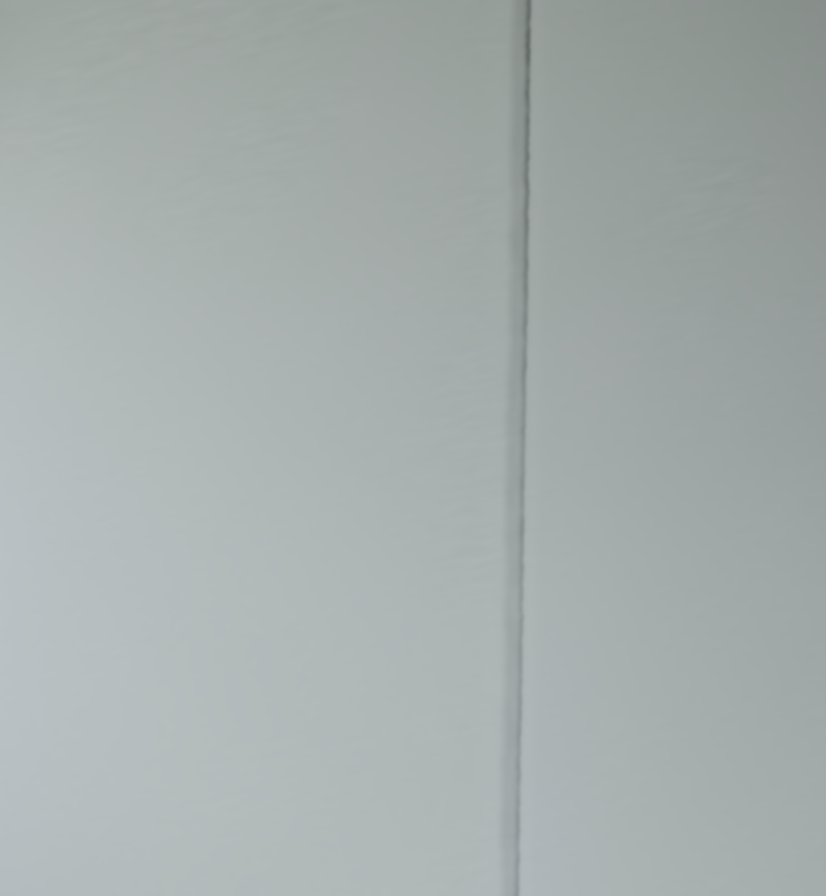
Reproduce this texture procedurally as a Shadertoy shader.

```glsl
// A pale grey-green painted wall, lit from the left, split by a vertical seam.
// Smooth light gradients carry the tone; gradient noise adds mottling and
// brush ripples, and a signed distance to the seam shapes its groove.

vec2 hashGradient(vec2 cell) {
    vec3 q = fract(cell.xyx * vec3(0.1031, 0.1030, 0.0973));
    q += dot(q, q.yzx + 33.33);
    return fract((q.xx + q.yz) * q.zy) * 2.0 - 1.0;
}

float gradientNoise(vec2 p) {
    vec2 i = floor(p), f = fract(p);
    vec2 w = f * f * f * (f * (f * 6.0 - 15.0) + 10.0);
    float a = dot(hashGradient(i), f);
    float b = dot(hashGradient(i + vec2(1, 0)), f - vec2(1, 0));
    float c = dot(hashGradient(i + vec2(0, 1)), f - vec2(0, 1));
    float d = dot(hashGradient(i + vec2(1, 1)), f - vec2(1, 1));
    return mix(mix(a, b, w.x), mix(c, d, w.x), w.y);
}

float layeredNoise(vec2 p) {
    float sum = 0.0, gain = 0.5;
    for (int i = 0; i < 4; i++) {
        sum += gain * gradientNoise(p);
        p = mat2(0.8, 0.6, -0.6, 0.8) * p * 2.03 + 7.1;
        gain *= 0.5;
    }
    return sum;
}

// Seam position across the canvas: a slight lean with a finely ragged edge.
float seamX(float y) {
    return 0.6265 + 0.0145 * y
        + 0.0016 * gradientNoise(vec2(y * 7.0, 2.5))
        + 0.0012 * gradientNoise(vec2(y * 48.0, 8.5))
        + 0.0012 * gradientNoise(vec2(y * 120.0, 4.5));
}

// Light falls off to the right and towards the top.
float wallLight(vec2 uv, float seam) {
    float y = uv.y;
    float leftEdge = 0.706 + 0.13 * y - 0.204 * y * y;
    float middle = 0.687 - 0.05 * y - 0.054 * y * y;
    float rightEdge = 0.643 - 0.055 * y - 0.063 * y * y;
    return uv.x < seam
        ? mix(leftEdge, middle, uv.x / seam)
        : mix(middle, rightEdge, (uv.x - seam) / (1.0 - seam));
}

// Fine slanted brush marks, strongest in the upper corners and beside the seam.
float brushRipples(vec2 uv, float side) {
    vec2 p = uv * vec2(0.922, 1.0);
    p.y -= 0.22 * p.x;
    float marks = gradientNoise(p * vec2(24.0, 95.0))
        + 0.7 * gradientNoise(p * vec2(45.0, 150.0) + 19.0);
    float patches = smoothstep(-0.3, 0.3, gradientNoise(p * vec2(5.0, 9.0) + 4.0));
    float upperRight = smoothstep(0.68, 1.0, uv.x) * exp(-pow((uv.y - 0.76) / 0.17, 2.0));
    float upperLeft = smoothstep(0.68, 0.92, uv.y) * smoothstep(0.65, 0.3, uv.x);
    float seamEdge = exp(-pow((side + 0.06) / 0.05, 2.0));
    return marks * patches * (0.004 + 0.022 * upperRight + 0.013 * upperLeft + 0.009 * seamEdge);
}

// Broad shaded lip on the left with a soft dark crack at its right side.
float seamRelief(float side, float y) {
    float wear = 1.0 + 0.5 * gradientNoise(vec2(y * 30.0, 5.2))
        + 0.5 * gradientNoise(vec2(y * 85.0, 1.7));
    float wobble = 0.004 * gradientNoise(vec2(y * 22.0, 6.3));
    float lip = smoothstep(-0.027, -0.012, side + wobble)
        * (1.0 - smoothstep(-0.002, 0.005, side));
    float lipShade = 0.052 + 0.02 * gradientNoise(vec2(y * 28.0, side * 60.0));
    float crack = exp(-pow(side / (side < 0.0 ? 0.0042 : 0.0032), 2.0));
    float depth = mix(0.062, 0.125, smoothstep(0.5, 0.95, y));
    float litEdge = exp(-pow((side - 0.011) / 0.008, 2.0));
    float swell = exp(-pow((side + 0.036) / 0.014, 2.0));
    return -lipShade * lip - depth * crack * wear + 0.008 * litEdge + 0.004 * swell;
}

void mainImage(out vec4 fragColor, in vec2 fragCoord) {
    vec2 uv = fragCoord / iResolution.xy;
    float seam = seamX(uv.y);
    float side = uv.x - seam;

    // Broad illumination and subtle surface variation
    float light = wallLight(uv, seam);
    light += 0.010 * layeredNoise(uv * vec2(4.0, 5.0) + 3.0);
    light += brushRipples(uv, side);
    light += 0.003 * gradientNoise(uv * vec2(70.0, 80.0));
    light -= 0.025 * exp(-uv.x * 14.0) * smoothstep(0.75, 1.0, uv.y);
    light += seamRelief(side, uv.y);

    // Cool grey body, greener above and bluer at the lower left
    float coolness = smoothstep(1.0, 0.35, uv.y);
    vec3 tint = vec3(0.0, 0.030, mix(0.016, 0.030, coolness));
    tint.b += 0.012 * exp(-uv.x * 7.0) * coolness;
    tint.b += 0.012 * exp(-pow((side - 0.03) / 0.06, 2.0)) * smoothstep(0.4, 0.0, uv.y);
    tint += vec3(0.006, -0.002, 0.002) * layeredNoise(uv * vec2(7.0, 3.0) + 11.0);

    fragColor = vec4(clamp(vec3(light) + tint, 0.0, 1.0), 1.0);
}
```
